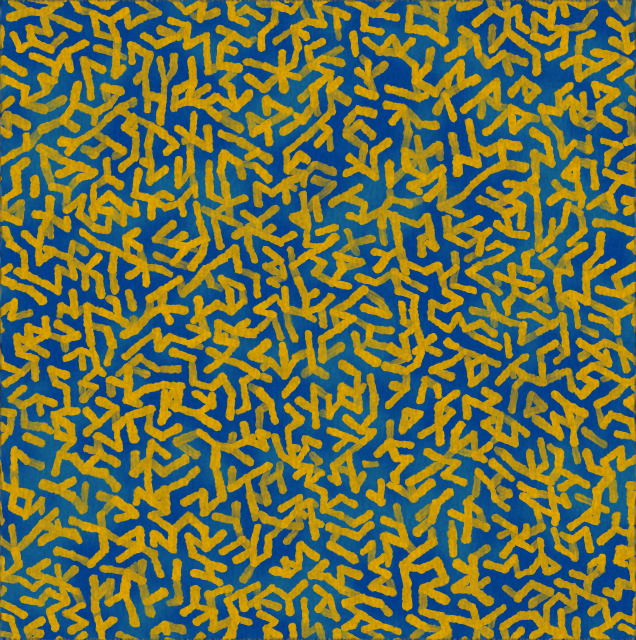
Reproduce this pattern procedurally as a Shadertoy shader.

```glsl
// Dense golden zigzag brush strokes on a mottled blue canvas.
// Jittered nodes of a triangular lattice each link to a random neighbour;
// the links are drawn as round-ended, partly worn strokes over the ground.

const float CELLS       = 36.5;    // lattice nodes across the canvas
const float JITTER      = 0.23;    // node displacement, in cells
const float HALF_WIDTH  = 0.220;   // stroke half width, in cells
const float LINK_CHANCE = 0.985;   // nodes that start a full stroke
const float SPUR_CHANCE = 0.17;    // nodes that start a short side stroke
const float SPUR_LENGTH = 0.50;    // side stroke, as part of a full one
const float WARP        = 0.024;   // bending of the lattice, in canvas units
const float SOFTNESS    = 0.0012;  // edge blur, in canvas units
const float WEAR        = 0.46;    // strongest thinning of a single stroke

const vec3 GOLD      = vec3(0.860, 0.635, 0.000);
const vec3 AMBER     = vec3(0.765, 0.575, 0.015);
const vec3 DEEP_BLUE = vec3(0.010, 0.245, 0.540);
const vec3 TEAL      = vec3(0.070, 0.365, 0.545);
const vec3 BARE      = vec3(0.420, 0.460, 0.440);

const float TAU = 6.28319;
const mat2 LATTICE    = mat2(1.0, 0.0, 0.5, 0.8660);
const mat2 TO_LATTICE = mat2(1.0, 0.0, -0.5774, 1.1547);

vec2 hash2(vec2 p) {
    vec3 q = fract(p.xyx * vec3(0.1031, 0.1030, 0.0973));
    q += dot(q, q.yzx + 33.33);
    return fract((q.xx + q.yz) * q.zy);
}

vec2 direction(float angle) {
    return vec2(cos(angle), sin(angle));
}

float cornerSlope(vec2 corner, vec2 offset) {
    return dot(direction(TAU * hash2(corner).x), offset);
}

// Gradient noise, roughly -0.7 to 0.7
float gradientNoise(vec2 p) {
    vec2 i = floor(p), f = p - i;
    vec2 u = f * f * f * (f * (f * 6.0 - 15.0) + 10.0);
    vec2 e = vec2(1.0, 0.0);
    return mix(mix(cornerSlope(i, f), cornerSlope(i + e, f - e), u.x),
               mix(cornerSlope(i + e.yx, f - e.yx), cornerSlope(i + 1.0, f - 1.0), u.x), u.y);
}

// Position of a lattice node in cell units
vec2 nodePosition(vec2 id) {
    vec2 r = hash2(id + 17.0);
    return LATTICE * (id + 0.5) + JITTER * sqrt(r.x) * direction(TAU * r.y);
}

// One of the six lattice neighbours, picked by a random value
vec2 neighbour(vec2 id, float pick) {
    return id + round(TO_LATTICE * direction(floor(pick * 6.0) * TAU / 6.0));
}

// Link target of a node; a mutual pair turns away to form longer chains
vec2 linkTarget(vec2 id, float pick) {
    vec2 target = neighbour(id, pick);
    vec2 back = neighbour(target, hash2(target + 131.0).x);
    return distance(back, id) < 0.5 ? neighbour(id, fract(pick + 0.3333)) : target;
}

// Paint density of one round-ended brush stroke from a to b
float brushStroke(vec2 p, vec2 a, vec2 b, vec2 seed, float wobble, float soft) {
    vec2 ab = b - a, ap = p - a;
    float along = clamp(dot(ap, ab) / dot(ab, ab), 0.0, 1.0);
    vec2 r = hash2(seed + 71.0);
    float width = HALF_WIDTH * mix(0.85, 1.15, r.y) * (1.10 - 0.20 * along);
    float d = length(ap - ab * along) - width + wobble;
    if (d > soft) return 0.0;

    // Worn strokes run dry towards one end, with bristle streaks
    float across = dot(ap, normalize(vec2(-ab.y, ab.x)));
    float streak = gradientNoise(vec2(along * 1.5, across * 8.0) + seed * 7.3);
    float wear = WEAR * r.x * r.x * r.x;
    float density = 1.0 - wear * (0.45 + 0.75 * along + 0.7 * streak);
    return smoothstep(soft, -soft, d) * min(density, 1.0);
}

// Densest paint of all strokes near p
float strokeField(vec2 p, float wobble, float soft) {
    vec2 cell = floor(TO_LATTICE * p);
    float paint = 0.0;
    for (int y = -2; y <= 2; y++) {
        for (int x = -2; x <= 2; x++) {
            vec2 id = cell + vec2(x, y);
            vec2 start = nodePosition(id);
            vec2 pick = hash2(id + 131.0), chance = hash2(id + 257.0);
            if (chance.x < LINK_CHANCE) {
                vec2 end = nodePosition(linkTarget(id, pick.x));
                paint = max(paint, brushStroke(p, start, end, id, wobble, soft));
            }
            if (chance.y < SPUR_CHANCE) {
                vec2 end = mix(start, nodePosition(neighbour(id, pick.y)), SPUR_LENGTH);
                paint = max(paint, brushStroke(p, start, end, id + 0.37, wobble, soft));
            }
        }
    }
    return paint;
}

void mainImage(out vec4 fragColor, in vec2 fragCoord) {
    vec2 uv = fragCoord / iResolution.y;
    float soft = max(SOFTNESS, 0.62 / iResolution.y) * CELLS;

    // Bent and turned lattice space
    vec2 bend = vec2(gradientNoise(uv * 3.7 + 4.0), gradientNoise(uv * 3.7 + 29.0));
    vec2 p = mat2(0.91, 0.41, -0.41, 0.91) * (uv + WARP * bend) * CELLS + 90.0;

    // Blue ground with teal patches, a vertical weave and fine grain
    float patches = gradientNoise(uv * 6.5 + 11.0) + 0.8 * gradientNoise(uv * 19.0 + 3.0);
    vec3 color = mix(DEEP_BLUE, TEAL, smoothstep(-0.35, 0.55, patches));
    float weave = gradientNoise(uv * vec2(230.0, 70.0));
    float grain = gradientNoise(uv * 210.0 + 37.0);

    // Golden strokes with rough edges, slightly thinner in some regions
    float wobble = 0.07 * gradientNoise(p * 2.6) + 0.05 * gradientNoise(p * 6.1 + 8.0);
    float thinning = 0.08 * smoothstep(0.05, 0.50, gradientNoise(uv * 6.7 + 53.0));
    float paint = strokeField(p, wobble, soft) * (1.0 - thinning);
    float tone = 0.5 + 0.9 * gradientNoise(uv * 33.0 + 7.0);
    color = mix(color, mix(AMBER, GOLD, clamp(tone, 0.0, 1.0)), paint);
    color *= 1.0 + 0.10 * weave + 0.10 * grain;

    // Ragged bare canvas along the rim
    vec2 rim = min(uv, iResolution.xy / iResolution.y - uv);
    float rimWidth = 0.002 + 0.004 * gradientNoise(uv * 45.0);
    float bare = smoothstep(0.002, -0.002, min(rim.x, rim.y) - rimWidth);
    color = mix(color, BARE * (0.7 + weave), 0.6 * bare);

    fragColor = vec4(clamp(color, 0.0, 1.0), 1.0);
}
```
